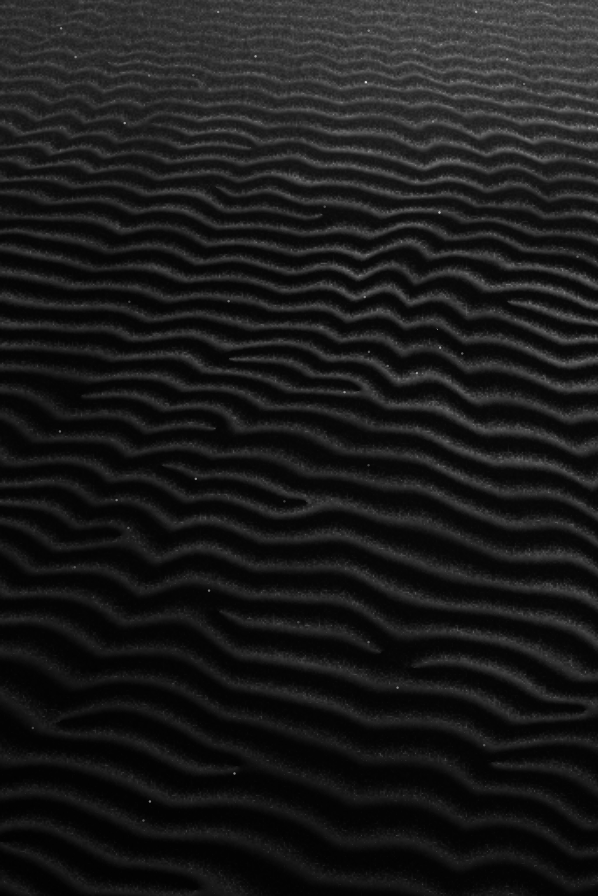
Write a WebGL 2 fragment shader that draws this texture.

```glsl
#version 300 es
precision highp float;
// Dark wind-rippled sand seen at a low angle, lit from far away.
// A logarithmic depth gives shrinking ripples; noise, scallops and pairs of
// phase dislocations bend and fork the crests, then grain and glints are added.

uniform vec2 u_resolution;
out vec4 fragColor;

float hash(vec2 p) {
    vec3 q = fract(vec3(p.xyx) * 0.1031);
    q += dot(q, q.yzx + 33.33);
    return fract((q.x + q.y) * q.z);
}

float noise(vec2 p) {
    vec2 i = floor(p), f = fract(p);
    f = f * f * (3.0 - 2.0 * f);
    return mix(mix(hash(i), hash(i + vec2(1, 0)), f.x),
               mix(hash(i + vec2(0, 1)), hash(i + vec2(1, 1)), f.x), f.y);
}

// Opposed vortex pairs in the phase: each pair inserts a short extra crest.
float dislocations(vec2 p) {
    float turn = 0.0;
    for (int i = 0; i < 14; i++) {
        float k = float(i);
        vec2 center = vec2(0.68 * hash(vec2(k, 3.7)), (k + hash(vec2(k, 19.3))) / 14.0);
        vec2 halfSpan = vec2(1.0, -0.25) * mix(0.11, 0.045, center.y);
        vec2 a = p - center - halfSpan, b = p - center + halfSpan;
        turn += (atan(1.6 * a.y, a.x) - atan(1.6 * b.y, b.x)) / 6.2832;
    }
    return turn;
}

// Ripple phase at a ground position measured in ripple spacings.
float ripplePhase(vec2 ground, vec2 p) {
    float along = ground.x / 3.8 + 0.13 * ground.y
                + 1.4 * noise(ground * vec2(0.12, 0.13));
    float wave = sin(3.1416 * along);
    float scallop = sqrt(wave * wave + 0.025);
    float reach = mix(0.2, 0.62, noise(ground * vec2(0.16, 0.2) + 41.0));
    return ground.y + reach * scallop
         + 0.5 * noise(ground * vec2(0.13, 0.25) + 7.0)
         + 0.3 * noise(ground * vec2(0.7, 0.5) + 90.0)
         + dislocations(p);
}

// Soft rise on the far side, sharper fall into shadow on the near side.
float crestProfile(float phase) {
    float f = fract(phase);
    float rise = smoothstep(0.0, 0.68, f);
    return pow(rise, 3.0) * (1.0 - smoothstep(0.62, 0.97, f));
}

// Tiny bright grains, one per chosen cell.
float glints(vec2 p) {
    vec2 cell = floor(p * 40.0);
    vec2 spot = 0.2 + 0.6 * vec2(hash(cell + 5.0), hash(cell + 23.0));
    float gap = length(fract(p * 40.0) - spot) / 40.0;
    float chance = 0.015 + 0.15 * p.x * smoothstep(0.2, 0.7, p.y);
    float shown = step(hash(cell + 61.0), chance);
    return shown * mix(0.2, 0.5, hash(cell + 77.0))
         * (1.0 - smoothstep(0.0006, 0.002, gap));
}

void main() {
    vec2 p = gl_FragCoord.xy / u_resolution.y;
    float down = 1.0 - p.y;
    float grain = noise(p * 512.0 + 0.5);
    float coarse = noise(p * 270.0 + 150.0);

    // Perspective: spacing grows towards the viewer, rows fall to the right
    float tilt = 0.08 + 0.17 * smoothstep(0.0, 0.8, down);
    float depth = down - (p.x - 0.33) * tilt;
    float spacing = 0.0125 + 0.0395 * depth;
    vec2 ground = vec2((p.x - 0.33) / spacing, log(spacing) / 0.0395);
    float phase = ripplePhase(ground, p) + 0.1 * (grain - 0.5);
    float ridge = crestProfile(phase);

    // Light falls off towards the viewer and the left
    float side = mix(0.72, 1.15, smoothstep(0.0, 0.6, p.x));
    float haze = smoothstep(0.36, 0.0, down);
    float base = mix(0.03, 0.014, smoothstep(0.4, 1.0, down))
               + 0.2 * pow(haze, 1.8);
    float crest = mix(0.225, 0.105, smoothstep(0.35, 1.0, down));
    crest *= 1.0 - 0.65 * smoothstep(0.22, 0.0, down);
    crest *= mix(0.6, 1.3, noise(ground * vec2(0.35, 0.6) + 13.0));
    float shade = (base + crest * ridge) * side;

    // Sand grain, stronger where lit, with a few bright specks
    shade *= 0.72 + 0.36 * grain + 0.2 * coarse;
    shade += 0.12 * pow(grain, 14.0) * (0.15 + ridge) * side;
    shade += glints(p);

    fragColor = vec4(vec3(clamp(shade, 0.0, 1.0)), 1.0);
}
```
